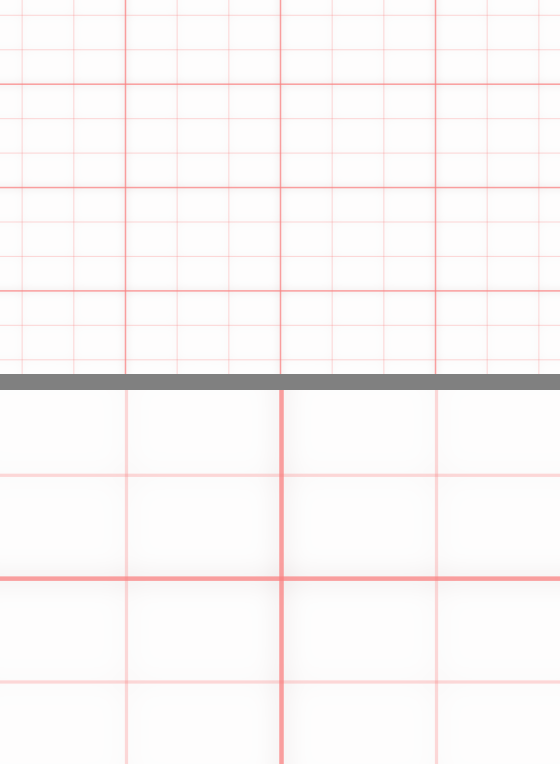
Top: the whole. Bottom: its middle third, enlarged.
This pattern is drawn by a WebGL 1 fragment shader. Its source:

```glsl
precision highp float;
// Red ruled graph paper: fine rules with a bolder one every third cell, on white.
// Each axis is folded to its nearest rule, which is drawn with exact box coverage
// and a faint soft halo; the translucent inks of both axes build up at crossings.

uniform vec2 u_resolution;

// Lengths are in canvas heights.
#define CENTER vec2(0.75, 0.49854)
#define CELL vec2(0.13816, 0.09211)
#define CELLS_PER_MAJOR 3.0
#define MAJOR_WIDTH 0.00404
#define MINOR_WIDTH 0.00292
#define MAJOR_ALPHA 0.74
#define MINOR_ALPHA 0.29
#define HALO_RADIUS 0.0146
#define MAJOR_HALO 0.030
#define MINOR_HALO 0.008
#define PAPER vec3(0.995, 0.994, 0.994)
#define INK vec3(0.98, 0.50, 0.50)

// Share of a pixel-wide interval at distance d that a rule covers
float ruleCoverage(float d, float width, float pixel) {
  float right = min(d + 0.5 * pixel, 0.5 * width);
  float left = max(d - 0.5 * pixel, -0.5 * width);
  return clamp((right - left) / pixel, 0.0, 1.0);
}

// Ink opacity in x, halo strength in y, for the rules along one axis
vec2 rules(float position, float cell, float pixel) {
  float index = floor(position / cell + 0.5);
  float d = position - index * cell;
  float phase = mod(index + 0.5, CELLS_PER_MAJOR);
  float major = 1.0 - step(1.0, phase);

  float width = mix(MINOR_WIDTH, MAJOR_WIDTH, major);
  float alpha = mix(MINOR_ALPHA, MAJOR_ALPHA, major);
  float halo = mix(MINOR_HALO, MAJOR_HALO, major);
  float falloff = d / HALO_RADIUS;
  return vec2(alpha * ruleCoverage(d, width, pixel),
              halo * exp(-falloff * falloff));
}

void main() {
  float pixel = 1.0 / u_resolution.y;
  vec2 p = gl_FragCoord.xy * pixel - CENTER;
  vec2 vertical = rules(p.x, CELL.x, pixel);
  vec2 horizontal = rules(p.y, CELL.y, pixel);

  // Halo tint on the paper, slightly warm
  vec3 color = PAPER - (vertical.y + horizontal.y) * vec3(0.75, 1.0, 1.0);

  // Translucent ink of each direction
  color = mix(color, INK, vertical.x);
  color = mix(color, INK, horizontal.x);
  gl_FragColor = vec4(color, 1.0);
}
```
